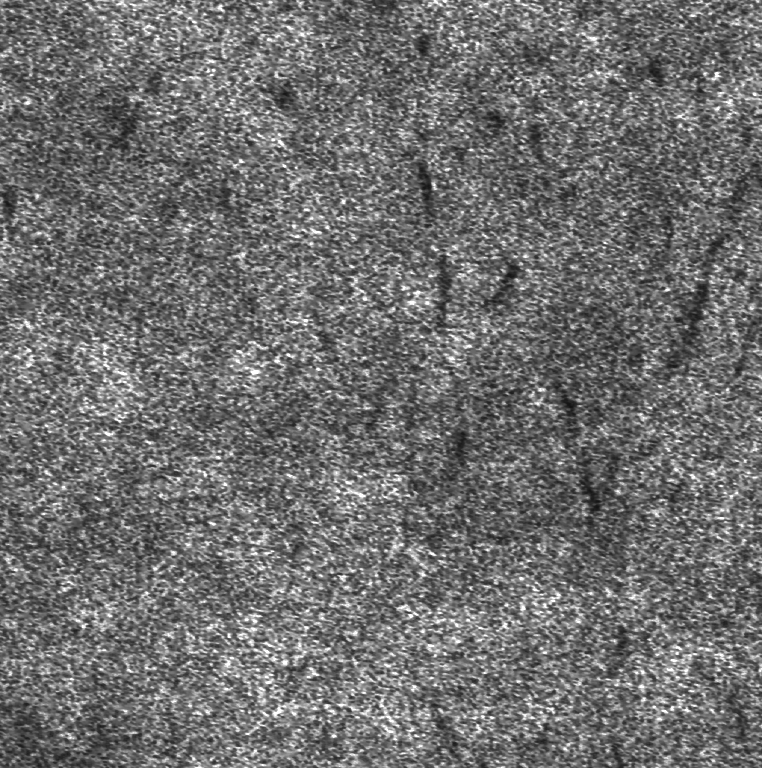
Give the GLSL for this texture, as a Shadertoy shader.

```glsl
// Grainy grey radar-like speckle over soft mottling, cut by dark, steep, broken streaks.

const float MID_GREY = 0.425;
const float SPECKLE_CONTRAST = 0.32;
const float STREAK_DEPTH = 0.68;
const vec2 SPECKLE_CELLS = vec2(260.0, 430.0); // grains are wider than tall

vec3 hash3(vec2 cell) {
    vec3 q = fract(cell.xyx * vec3(0.1031, 0.1030, 0.0973));
    q += dot(q, q.yxz + 33.33);
    return fract((q.xxy + q.yzz) * q.zyx);
}

// Cellular noise: blended random tones of jittered points, mean 0 and variance 1.
float cellNoise(vec2 p, float seed) {
    vec2 base = floor(p);
    float total = 0.0, power = 0.0;
    for (int y = -1; y <= 1; y++)
    for (int x = -1; x <= 1; x++) {
        vec2 cell = base + vec2(x, y);
        vec3 place = hash3(cell + seed);
        vec3 tone = hash3(cell + seed + 517.3);
        vec2 toPoint = cell + 0.2 + 0.6 * place.xy - p;
        float weight = exp(-2.5 * dot(toPoint, toPoint));
        total += weight * (tone.x + tone.y - 1.0) * 2.45;
        power += weight * weight;
    }
    return total * inversesqrt(power);
}

// Soft dark line from a to b.
float streak(vec2 p, vec2 a, vec2 b, float width) {
    vec2 along = b - a;
    float t = clamp(dot(p - a, along) / dot(along, along), 0.0, 1.0);
    return 1.0 - smoothstep(0.15 * width, width, length(p - a - t * along));
}

// One randomly tilted streak per cell, more often towards the right.
float scatteredStreaks(vec2 p, float cells, float reach, float width, float seed) {
    vec2 base = floor(p * cells);
    float dark = 0.0;
    for (int y = -1; y <= 1; y++)
    for (int x = -1; x <= 1; x++) {
        vec2 cell = base + vec2(x, y);
        vec3 place = hash3(cell + seed);
        vec3 shape = hash3(cell + seed + 91.7);
        vec2 center = (cell + place.xy) / cells;
        float tilt = mix(-0.5, 0.4, shape.x);
        vec2 arm = reach * mix(0.25, 1.0, shape.y) * vec2(sin(tilt), cos(tilt));
        float present = step(place.z, mix(0.12, 0.75, smoothstep(0.2, 0.8, center.x)));
        float mark = streak(p, center - arm, center + arm, width * mix(0.7, 1.2, shape.z));
        dark = max(dark, present * mark * mix(0.45, 1.0, shape.z));
    }
    return dark;
}

// The long fault lines, joined from bent runs.
float longStreaks(vec2 p) {
    float dark = streak(p, vec2(0.542, 0.82), vec2(0.573, 0.67), 0.010);
    dark = max(dark, streak(p, vec2(0.573, 0.67), vec2(0.578, 0.55), 0.011));
    dark = max(dark, 0.8 * streak(p, vec2(0.578, 0.55), vec2(0.614, 0.36), 0.012));
    dark = max(dark, streak(p, vec2(0.727, 0.50), vec2(0.778, 0.34), 0.011));
    dark = max(dark, 0.9 * streak(p, vec2(0.97, 0.77), vec2(0.873, 0.51), 0.012));
    return max(dark, 0.9 * streak(p, vec2(0.202, 0.90), vec2(0.163, 0.81), 0.011));
}

// Layered sines that bend the streaks.
vec2 wobble(vec2 p) {
    return vec2(0.004 * sin(38.0 * p.y + 9.0 * p.x) + 0.002 * sin(97.0 * p.y - 21.0 * p.x),
                0.003 * sin(53.0 * p.x + 17.0 * p.y));
}

void mainImage(out vec4 fragColor, in vec2 fragCoord) {
    vec2 p = fragCoord / iResolution.y;

    // Broad and small patches of lighter and darker ground
    float fine = cellNoise(p * 48.0, 11.0);
    float mottle = 0.06 * cellNoise(p * 7.0, 37.0)
                 + 0.06 * cellNoise(p * 20.0, 73.0)
                 + 0.07 * fine;
    mottle -= 0.25 * (1.0 - smoothstep(0.0, 0.3, length(p * vec2(0.7, 1.6))));

    // Streaks and spots, broken up by the small patches
    vec2 bent = p + wobble(p);
    float dark = longStreaks(bent);
    dark = max(dark, scatteredStreaks(bent, 7.0, 0.045, 0.010, 5.0));
    dark = max(dark, 0.8 * scatteredStreaks(bent, 11.0, 0.007, 0.015, 29.0));
    dark *= clamp(0.8 - 0.3 * fine, 0.2, 1.1);

    // Multiplicative speckle with a slight downward slant
    vec2 slanted = p + vec2(0.0, 0.12 * p.x);
    float speckle = cellNoise(slanted * SPECKLE_CELLS, 3.0);
    float grey = MID_GREY * exp(SPECKLE_CONTRAST * speckle + mottle - STREAK_DEPTH * dark);
    fragColor = vec4(vec3(min(grey, 1.0)), 1.0);
}
```
